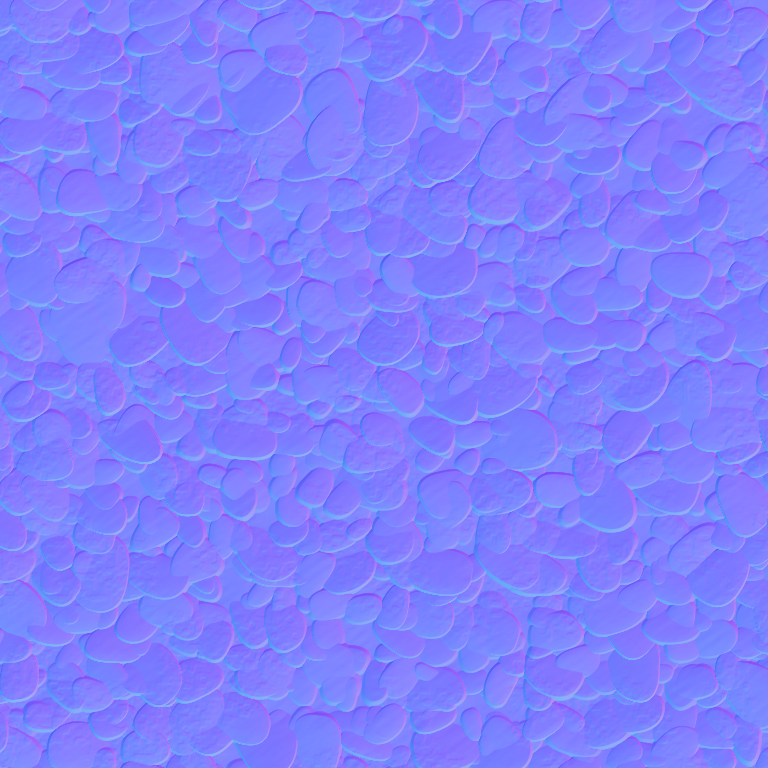
Write a WebGL 2 fragment shader that draws this texture map.

```glsl
#version 300 es
precision highp float;

uniform vec2 u_resolution;
out vec4 outColor;

#define LAYERS 3
#define CELLS 13.0
#define JITTER 0.7
#define RIM 0.0024
#define DOME 0.0022
#define STACK 0.005
#define TILT 0.095
#define LEAN 0.06
#define GRAIN 0.0003
#define SOFT_LIMIT 1.9
#define SAMPLE_STEP 0.0009

float hash(vec2 p) {
    return fract(sin(dot(p, vec2(127.1, 311.7))) * 43758.5453);
}

vec2 hash2(vec2 p) {
    return vec2(hash(p), hash(p + 57.3));
}

float noise(vec2 p) {
    vec2 i = floor(p), f = fract(p);
    f = f * f * (3.0 - 2.0 * f);
    return mix(mix(hash(i), hash(i + vec2(1, 0)), f.x),
               mix(hash(i + vec2(0, 1)), hash(i + vec2(1, 1)), f.x), f.y);
}

// Rounded, slightly lobed outline: 0 at the centre, 1 at the edge
float pebbleDistance(vec2 p, vec2 radii, float taper, float phase) {
    p /= radii;
    p.y /= 1.0 + taper * clamp(p.x, -1.0, 1.0);
    float lobes = 1.0 + 0.05 * sin(3.0 * atan(p.y, p.x + 1e-6) + phase);
    p = pow(abs(p) + 1e-5, vec2(2.4));
    return lobes * pow(p.x + p.y, 1.0 / 2.4);
}

// Height of one tilted, domed pebble; 0 outside its outline
float pebble(vec2 p, vec2 id, float cellSize, float level) {
    vec2 shape = hash2(id + 11.7);
    vec2 slope = (hash2(id + 23.1) - 0.5) * 2.0 * TILT - vec2(0.0, LEAN);
    float angle = 0.2 + 2.2 * (hash(id + 31.9) + hash(id + 43.3) - 1.0);
    float c = cos(angle), s = sin(angle);
    vec2 local = vec2(c * p.x + s * p.y, c * p.y - s * p.x);

    float major = cellSize * mix(0.42, 0.7, shape.x);
    vec2 radii = major * vec2(1.0, mix(0.56, 0.85, shape.y));
    float random = hash(id + 71.2);
    float d = pebbleDistance(local, radii, 0.5 * (random - 0.5), 40.0 * random);

    float top = 0.0009 + STACK * (level + 0.55 * hash(id + 83.5)) + dot(slope, p);
    top += DOME * (1.0 - d * d * d);
    float rim = RIM * mix(0.8, 2.6, hash(id + 97.4));
    return top * (1.0 - smoothstep(1.0 - rim / radii.y, 1.0, d));
}

// Highest pebble at this point; the smaller scatters lie lower
float pebbleHeight(vec2 uv, float ground) {
    float height = ground;
    for (int layer = 0; layer < LAYERS; layer++) {
        float k = float(layer);
        float cells = CELLS + 2.0 * k + k * k;
        vec2 grid = uv * cells + k * vec2(0.37, 0.61);
        vec2 cell = floor(grid);
        for (int y = -1; y <= 1; y++) {
            for (int x = -1; x <= 1; x++) {
                vec2 id = cell + vec2(x, y);
                vec2 seed = id + 101.0 * k;
                vec2 centre = id + 0.5 + JITTER * (hash2(seed) - 0.5);
                height = max(height, pebble((grid - centre) / cells, seed,
                                            1.0 / cells, 0.4 - 0.2 * k));
            }
        }
    }
    return height;
}

// Worn stone: patchy pits and faint diagonal scratches
float surfaceGrain(vec2 uv) {
    float patches = smoothstep(0.4, 0.75, noise(uv * 22.0 + 5.0));
    float pits = smoothstep(0.3, 0.7, noise(uv * 140.0)) + 0.6 * noise(uv * 260.0 + 9.0);
    vec2 along = vec2(uv.x + 0.7 * uv.y, uv.y - 0.7 * uv.x);
    float scratches = noise(along * vec2(24.0, 120.0));
    return GRAIN * (mix(0.2, 1.2, patches) * pits + 0.8 * scratches);
}

float height(vec2 uv) {
    float ground = 0.0024 * noise(uv * 22.0 + 3.0);
    return pebbleHeight(uv, ground) + surfaceGrain(uv);
}

void main() {
    vec2 uv = gl_FragCoord.xy / u_resolution;
    vec2 e = vec2(SAMPLE_STEP, 0.0);

    vec2 gradient = vec2(height(uv + e.xy) - height(uv - e.xy),
                         height(uv + e.yx) - height(uv - e.yx)) / (2.0 * SAMPLE_STEP);
    gradient.y += 0.7 * LEAN;
    gradient /= 1.0 + SOFT_LIMIT * length(gradient);

    // Encode the normal with green pointing down
    vec3 normal = normalize(vec3(-gradient.x, gradient.y, 1.0));
    outColor = vec4(0.5 + 0.5 * normal, 1.0);
}
```
